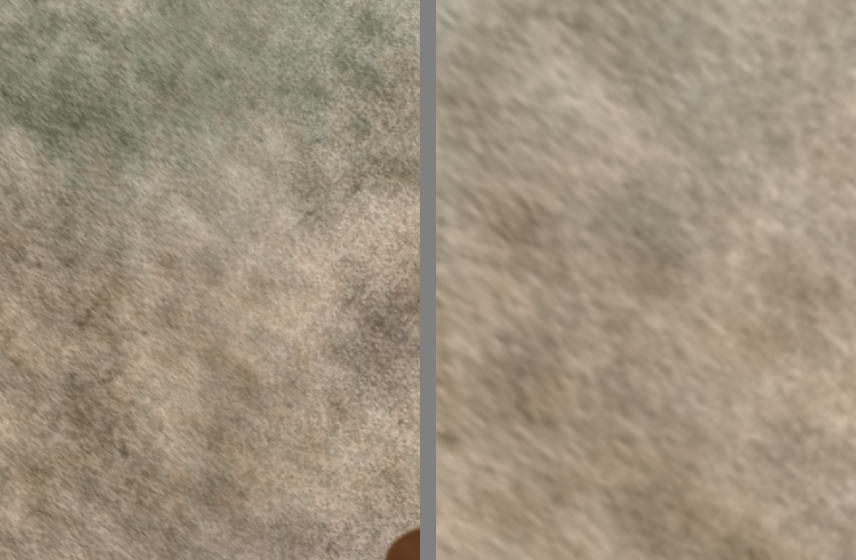
Left: the whole. Right: its middle third, enlarged.
Give the GLSL for this texture, as a WebGL 1 fragment shader.

```glsl
precision highp float;
uniform vec2 u_resolution;

float hash(vec2 p) {
  return fract(sin(dot(p, vec2(127.1, 311.7))) * 43758.5453);
}

float noise(vec2 p) {
  vec2 i = floor(p), f = fract(p);
  f = f * f * (3.0 - 2.0 * f);
  return mix(mix(hash(i), hash(i + vec2(1.0, 0.0)), f.x),
             mix(hash(i + vec2(0.0, 1.0)), hash(i + 1.0), f.x), f.y);
}

// Layered noise, centred on zero
float fbm(vec2 p) {
  float sum = 0.0, weight = 0.5;
  for (int i = 0; i < 4; i++) {
    sum += weight * (noise(p) - 0.5);
    p = mat2(1.6, 1.2, -1.2, 1.6) * p + 17.3;
    weight *= 0.5;
  }
  return sum;
}

float softSpot(vec2 p, vec2 centre, vec2 radius) {
  vec2 d = (p - centre) / radius;
  return exp(-dot(d, d));
}

// Broad worn and shaded areas
float shading(vec2 p) {
  vec2 q = p + 0.12 * vec2(fbm(p * 7.0), fbm(p * 7.0 + 40.0));
  float s = -0.27 * softSpot(q, vec2(0.14, 0.88), vec2(0.26, 0.2));
  s -= 0.18 * softSpot(q, vec2(0.0, 0.62), vec2(0.13, 0.1));
  s -= 0.30 * softSpot(q, vec2(0.68, 0.40), vec2(0.07, 0.09));
  s -= 0.20 * softSpot(q, vec2(0.40, 0.03), vec2(0.18, 0.09));
  s -= 0.16 * softSpot(q, vec2(0.64, 0.95), vec2(0.12, 0.04));
  s -= 0.12 * softSpot(q, vec2(0.36, 0.38), vec2(0.12, 0.14));
  s += 0.12 * softSpot(q, vec2(0.56, 0.20), vec2(0.14, 0.14));
  s += 0.08 * softSpot(q, vec2(0.52, 0.58), vec2(0.2, 0.12));
  return s;
}

// Pile fibres: slanted streaks at the left, rounder tufts at the right
float fibres(vec2 p) {
  vec2 slant = mat2(0.77, 0.64, -0.64, 0.77) * p;
  float streaks = noise(slant * vec2(95.0, 230.0)) + 0.6 * noise(slant * vec2(170.0, 330.0) + 9.0) - 0.8;
  float tufts = noise(slant * vec2(150.0, 200.0) + 31.0) + 0.6 * noise(p * 290.0) - 0.8;
  return mix(streaks * 0.85, tufts, smoothstep(0.2, 0.7, p.x));
}

void main() {
  vec2 p = gl_FragCoord.xy / u_resolution.y;
  vec2 corner = vec2(u_resolution.x / u_resolution.y, 0.0);
  vec2 lean = mat2(0.77, 0.64, -0.64, 0.77) * p;

  float blotches = fbm(p * 7.0 + 3.0);
  float mottle = fbm(lean * vec2(20.0, 25.0) + 11.0);
  float pits = smoothstep(0.12, 0.32, fbm(lean * vec2(32.0, 48.0) + 70.0));
  pits *= smoothstep(-0.12, 0.15, fbm(p * 5.0 + 25.0));

  float tone = 0.67 + shading(p) + 0.85 * blotches + 0.75 * mottle;
  tone += 0.52 * fibres(p) - 0.38 * pits;
  vec3 colour = mix(vec3(0.42, 0.38, 0.31), vec3(0.73, 0.67, 0.60), clamp(tone, -0.2, 1.25));

  // Cool light above, warm light below, bluish worn spots
  float cool = smoothstep(0.45, 0.95, p.y - 0.25 * (p.x - 0.37) + 0.5 * fbm(p * 4.0 + 50.0));
  float blue = softSpot(p, vec2(0.68, 0.40), vec2(0.09, 0.1)) + softSpot(p, vec2(0.5, 0.0), vec2(0.3, 0.07));
  colour += mix(vec3(0.014, 0.0, -0.014), vec3(-0.035, 0.004, 0.004), cool);
  colour += blue * vec3(-0.012, -0.004, 0.024);
  colour += 0.03 * fbm(p * 28.0 + 90.0) * vec3(1.0, -0.3, -1.0);

  // Brown object at the lower right edge
  float edge = length((p - corner - vec2(0.02, -0.01)) / vec2(0.085, 0.07));
  vec3 brown = vec3(0.36, 0.23, 0.13) + 0.08 * mottle;
  colour = mix(colour, brown, 1.0 - smoothstep(0.9, 1.06, edge));

  gl_FragColor = vec4(colour, 1.0);
}
```
